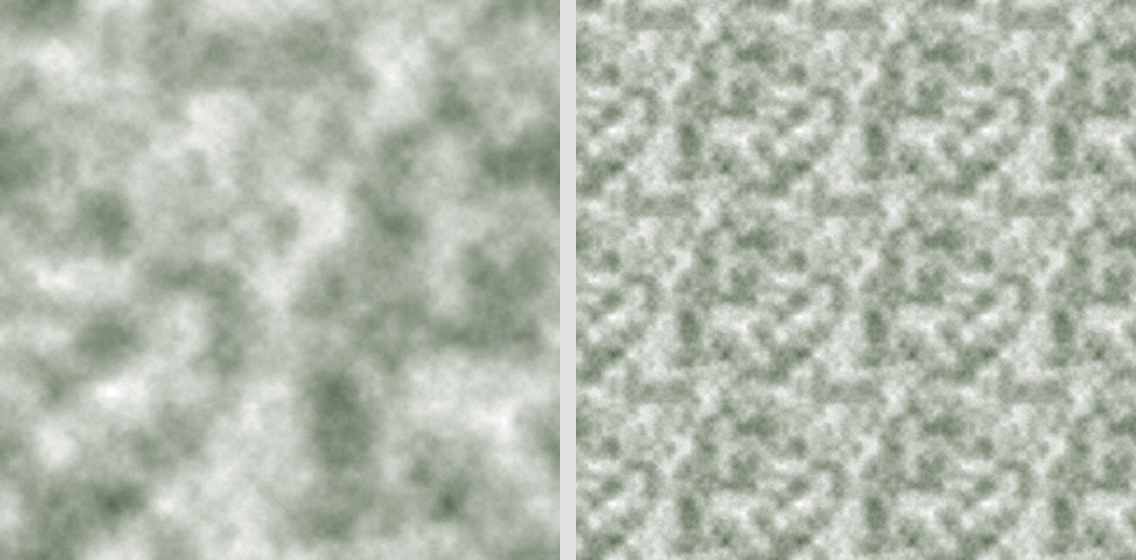
Left: one tile. Right: repeated 3 by 3.
Write a Shadertoy shader that draws this texture.

```glsl
// Soft, cloudy grey-green mottling, like lichen-stained plaster, that tiles seamlessly.

const vec3 MOSS = vec3(0.472, 0.523, 0.443);
const vec3 SAGE = vec3(0.703, 0.732, 0.682);
const vec3 CHALK = vec3(0.935, 0.940, 0.930);

const float BASE_CELLS = 10.0;   // cells of the largest clouds across the tile
const int OCTAVES = 6;
const float GAIN = 0.53;         // strength of each octave relative to the last
const float TONE_SPAN = 0.285;   // noise distance from sage to moss or chalk
const float TINT_CELLS = 256.0;  // cells of the faint colour speckle
const float TINT_AMOUNT = 0.03;

float hash(vec2 p, float seed) {
    return fract(sin(dot(p, vec2(12.9898, 78.233)) + seed * 37.719) * 43758.5453);
}

// Value noise whose lattice wraps after the given number of cells
float wrappedNoise(vec2 uv, float cells, float seed) {
    vec2 p = uv * cells;
    vec2 cell = floor(p);
    vec2 f = fract(p);
    vec2 blend = f * f * (3.0 - 2.0 * f);
    vec2 lo = mod(cell, cells);
    vec2 hi = mod(cell + 1.0, cells);
    float bottom = mix(hash(lo, seed), hash(vec2(hi.x, lo.y), seed), blend.x);
    float top = mix(hash(vec2(lo.x, hi.y), seed), hash(hi, seed), blend.x);
    return mix(bottom, top, blend.y);
}

// Sum of octaves, normalised to 0..1
float clouds(vec2 uv) {
    float sum = 0.0;
    float total = 0.0;
    float weight = 1.0;
    float cells = BASE_CELLS;
    for (int i = 0; i < OCTAVES; i++) {
        sum += weight * wrappedNoise(uv, cells, float(i) + 1.0);
        total += weight;
        weight *= GAIN;
        cells *= 2.0;
    }
    return sum / total;
}

void mainImage(out vec4 fragColor, in vec2 fragCoord) {
    vec2 uv = fragCoord / iResolution.xy;

    // Tone runs from -1 (moss) through 0 (sage) to 1 (chalk)
    float tone = (clouds(uv) - 0.5) / TONE_SPAN;
    vec3 color = SAGE + (CHALK - SAGE) * max(tone, 0.0) + (SAGE - MOSS) * min(tone, 0.0);

    // Faint independent speckle in each channel
    vec3 tint = vec3(wrappedNoise(uv, TINT_CELLS, 11.0),
                     wrappedNoise(uv, TINT_CELLS, 12.0),
                     wrappedNoise(uv, TINT_CELLS, 13.0));
    color += (tint - 0.5) * TINT_AMOUNT;

    fragColor = vec4(clamp(color, 0.0, 1.0), 1.0);
}
```
